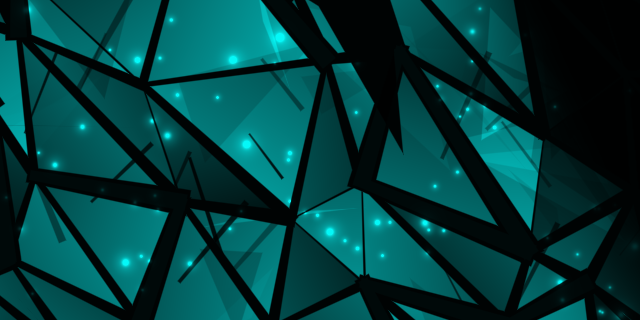
Give the GLSL for this background, as a Shadertoy shader.

```glsl
// Dark teal shards: a tilted, jittered triangle mesh with graded facets, black
// bands and hollow conduits along its edges, translucent overlays, steep
// streaks, a shadowed right side and scattered glowing sparks.

const float CELL = 0.35;          // mesh spacing, canvas height = 1
const float JITTER = 0.86;        // vertex displacement in cells
const float TILT = 0.10;          // fall of the mesh rows to the right
const float FACET_LOW = 0.16;
const float FACET_HIGH = 0.53;
const float FACET_RAMP = 0.55;    // brightness slope inside a facet
const float BAND_TONE = 0.006;
const float CONDUIT_TONE = 0.032;
const float CONDUIT_HALF = 0.033;
const float CONDUIT_WALL = 0.012;
const int OVERLAYS = 28;
const int STREAKS = 18;
const int SPARKS = 75;
const vec2 CANVAS = vec2(2.0, 1.0);

float hash(vec2 p) {
    return fract(sin(dot(p, vec2(127.1, 311.7))) * 43758.5);
}

vec2 hash2(vec2 p) {
    return vec2(hash(p), hash(p + vec2(17.3, 5.9)));
}

vec2 meshVertex(vec2 id) {
    vec2 v = (id + 0.5 + JITTER * (hash2(id) - 0.5)) * CELL;
    return v - vec2(0.0, TILT * v.x);
}

float lineSide(vec2 p, vec2 a, vec2 b) {
    vec2 e = normalize(b - a);
    return e.y * (p.x - a.x) - e.x * (p.y - a.y);
}

float sdTriangle(vec2 p, vec2 a, vec2 b, vec2 c) {
    float turn = -sign(lineSide(c, a, b));
    return max(max(turn * lineSide(p, a, b), turn * lineSide(p, b, c)),
               turn * lineSide(p, c, a));
}

// Square-ended segment that widens slightly from a to b
float sdBand(vec2 p, vec2 a, vec2 b, float halfWidth) {
    float len = length(b - a);
    vec2 dir = (b - a) / len;
    float along = dot(p - a, dir);
    float w = halfWidth * mix(0.75, 1.25, clamp(along / len, 0.0, 1.0));
    return max(abs(along - 0.5 * len) - 0.5 * len - 0.7 * halfWidth,
               abs(lineSide(p, a, b)) - w);
}

float cover(float d, float aa) {
    return 1.0 - smoothstep(-aa, aa, d);
}

// Darkness growing toward the upper right
float cornerShadow(vec2 p) {
    return smoothstep(0.0, 0.36, dot(p - vec2(1.5, 0.55), vec2(0.91, 0.41)));
}

void addFacet(vec2 p, vec2 a, vec2 b, vec2 c, float aa, inout vec2 sum) {
    vec2 center = (a + b + c) / 3.0;
    float angle = 6.283 * hash(center + 3.1);
    float tone = mix(FACET_LOW, FACET_HIGH, hash(center));
    tone += FACET_RAMP * dot(p - center, vec2(cos(angle), sin(angle)));
    tone *= 1.0 - cornerShadow(mix(center, p, 0.45));
    sum += cover(sdTriangle(p, a, b, c), aa) * vec2(max(tone, 0.0), 1.0);
}

// x: distance to solid black, y: distance to conduit interior
void addEdge(vec2 p, vec2 a, vec2 b, inout vec2 dist) {
    float kind = hash(a * 3.7 + b * 1.9);
    float halfWidth = kind < 0.25 ? 0.003 : mix(0.010, 0.020, fract(kind * 9.0));
    if (kind > 0.8) {
        halfWidth = CONDUIT_HALF;
        dist.y = min(dist.y, sdBand(p, a, b, CONDUIT_HALF - CONDUIT_WALL));
    }
    dist.x = min(dist.x, sdBand(p, a, b, halfWidth));
}

void mainImage(out vec4 fragColor, in vec2 fragCoord) {
    vec2 p = fragCoord / iResolution.y;
    float aa = 0.9 / iResolution.y;

    // Mesh facets and edges, diagonals falling to the right
    vec2 sum = vec2(0.0), dist = vec2(1.0);
    vec2 home = floor((p + vec2(0.0, TILT * p.x)) / CELL);
    for (int j = -2; j <= 1; j++)
    for (int i = -2; i <= 1; i++) {
        vec2 id = home + vec2(i, j);
        vec2 a = meshVertex(id), b = meshVertex(id + vec2(1, 0));
        vec2 c = meshVertex(id + 1.0), d = meshVertex(id + vec2(0, 1));
        addFacet(p, a, b, d, aa, sum);
        addFacet(p, b, c, d, aa, sum);
        addEdge(p, a, b, dist);
        addEdge(p, d, b, dist);
        addEdge(p, d, a, dist);
    }
    float tone = sum.x / max(sum.y, 0.01);

    // Translucent overlapping shards
    for (int i = 0; i < OVERLAYS; i++) {
        vec2 k = vec2(i, 41.0);
        vec2 o = CANVAS * hash2(k) - 0.35;
        float d = sdTriangle(p, o + 0.7 * hash2(k + 11.0),
                             o + 0.7 * hash2(k + 23.0), o + 0.7 * hash2(k + 37.0));
        tone *= 1.0 + 0.65 * (hash(k + 51.0) - 0.45) * cover(d, aa);
    }

    // Steep dark streaks, falling or rising
    for (int i = 0; i < STREAKS; i++) {
        vec2 k = vec2(i, 83.0);
        vec2 a = CANVAS * hash2(k);
        float angle = (hash(k + 5.0) < 0.5 ? -1.05 : 1.0) + 0.5 * (hash(k + 9.0) - 0.5);
        vec2 b = a + mix(0.15, 0.45, hash(k + 13.0)) * vec2(cos(angle), sin(angle));
        float d = sdBand(p, a, b, mix(0.002, 0.010, hash(k + 19.0)));
        tone *= 1.0 - mix(0.3, 0.9, hash(k + 29.0)) * cover(d, aa);
    }

    // Black wedge, bands and hollow conduits
    float wedge = cover(sdTriangle(p, vec2(0.95, 1.06), vec2(1.21, 1.06),
                                   vec2(1.26, 0.52)), aa);
    float band = cover(dist.x, aa);
    float shade = max(wedge, cornerShadow(p));
    tone = mix(tone, BAND_TONE, max(band, wedge));
    tone = mix(tone, CONDUIT_TONE * (1.0 - shade), cover(dist.y, aa));

    // Glowing sparks
    float glow = 0.0;
    for (int i = 0; i < SPARKS; i++) {
        vec2 k = vec2(i, 7.0);
        vec2 q = p - CANVAS * hash2(k);
        float r = mix(0.004, 0.013, pow(hash(k + 61.0), 3.0));
        float f = dot(q, q) / (r * r);
        glow += 0.65 * exp(-f) + 0.2 * exp(-f / 9.0);
    }
    tone += glow * (1.0 - 0.9 * shade) * mix(1.0, 0.2, band);

    tone = clamp(tone, 0.0, 0.97);
    fragColor = vec4(0.02 * tone, tone + 0.004, tone + 0.004, 1.0);
}
```
